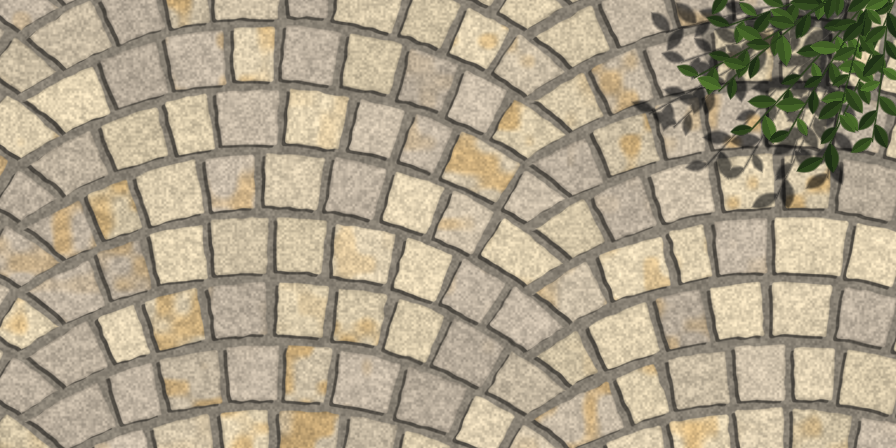
Reproduce this pattern procedurally as a WebGL 1 fragment shader.

```glsl
precision highp float;
// Sandstone setts laid in interlocking arcs, with a leafy branch and its shadow in the upper right corner.
uniform vec2 u_resolution;

// Layout, in units of the canvas height
const float FAN_WIDTH = 1.13, APEX_X = 0.612, ARC_RADIUS = 0.99;
const float ROW_HEIGHT = 0.1425, ROW_START = 0.0975;
const float ARC_BEGIN = -0.540, ARC_END = 0.665;
const float JOINT = 0.008, CORNER = 0.005;
const int SETTS = 9, SPRIGS = 9, LEAVES = 13;
const vec2 SETT_SHADOW = vec2(0.008, 0.006), LEAF_SHADOW = vec2(0.10, 0.08);
// Colours
const vec3 GREY_STONE = vec3(0.74, 0.69, 0.62), SAND_STONE = vec3(0.84, 0.78, 0.66);
const vec3 OCHRE = vec3(0.79, 0.63, 0.38), MORTAR = vec3(0.53, 0.50, 0.45);
const vec3 LEAF_DARK = vec3(0.11, 0.17, 0.08), LEAF_LIGHT = vec3(0.32, 0.46, 0.18);

float hash(vec2 p) { return fract(sin(dot(p, vec2(127.1, 311.7))) * 43758.5); }

float noise(vec2 p) {
  vec2 i = floor(p), f = fract(p);
  f = f * f * (3.0 - 2.0 * f);
  return mix(mix(hash(i), hash(i + vec2(1.0, 0.0)), f.x),
             mix(hash(i + vec2(0.0, 1.0)), hash(i + 1.0), f.x), f.y);
}

vec2 rotate(vec2 p, float a) {
  float c = cos(a), s = sin(a);
  return vec2(c * p.x + s * p.y, c * p.y - s * p.x);
}

// Row coordinate of a point at offset x from the apex of a fan
float arcRow(float x, float y) {
  float drop = ARC_RADIUS - sqrt(max(ARC_RADIUS * ARC_RADIUS - x * x, 0.0));
  return (y + drop - ROW_START) / ROW_HEIGHT;
}

// Position along a row of the joint before sett j
float jointAt(float j, vec2 rowId) {
  float shift = 0.4 * (hash(rowId + 7.3) - 0.5);
  float jitter = 0.32 * (hash(rowId * 3.7 + j * 1.9) - 0.5);
  return ARC_BEGIN + (j + shift + jitter) * (ARC_END - ARC_BEGIN) / float(SETTS);
}

// Signed distance to the nearest sett (x) and its identity (yz)
vec3 paving(vec2 p) {
  float k = floor((p.x - APEX_X) / FAN_WIDTH);
  float xLeft = p.x - APEX_X - k * FAN_WIDTH, xRight = xLeft - FAN_WIDTH;
  float rowLeft = arcRow(xLeft, p.y), rowRight = arcRow(xRight, p.y);
  // Rows of adjacent fans interlock in a staircase
  bool inLeft = floor(rowLeft) <= floor(rowRight);
  float x = inLeft ? xLeft : xRight;
  float row = floor(inLeft ? rowLeft : rowRight);
  float endDistance = (inLeft ? rowRight - row : rowLeft - row - 1.0) * ROW_HEIGHT * 0.82;
  vec2 rowId = vec2(inLeft ? k : k + 1.0, row);
  vec2 spoke = vec2(x, p.y - ROW_START - (row + 0.5) * ROW_HEIGHT + ARC_RADIUS);
  float angle = atan(spoke.x, spoke.y), along = angle * ARC_RADIUS;
  float cell = 0.0, lo = ARC_BEGIN - 0.05, hi = ARC_END + 0.05;
  for (int j = 1; j < SETTS; j++) {
    float b = jointAt(float(j), rowId);
    if (along > b) { cell = float(j); lo = b; }
    else hi = min(hi, b);
  }
  // Slightly turned, worn block
  vec2 id = vec2(cell + rowId.x * 11.0, row);
  float gap = JOINT + 0.005 * hash(id + 2.7);
  vec2 q = vec2(along - 0.5 * (lo + hi), length(spoke) - ARC_RADIUS);
  q = rotate(q, 0.12 * (hash(id + 5.1) - 0.5));
  vec2 e = abs(q) - 0.5 * vec2(hi - lo, ROW_HEIGHT * cos(angle)) + gap + CORNER;
  float d = length(max(e, 0.0)) + min(max(e.x, e.y), 0.0) - CORNER;
  return vec3(max(d, gap - endDistance) + 0.005 * (noise(p * 48.0) - 0.5), id);
}

// Signed distance to the foliage (x) and tone of the topmost leaf (y)
vec2 foliage(vec2 p) {
  vec2 result = vec2(1.0, 0.0);
  if (p.x < 1.35 || p.y < 0.45) return result;
  for (int i = 0; i < SPRIGS; i++) {
    float n = float(i), heading = radians(mix(192.0, 264.0, n / float(SPRIGS - 1)));
    float reach = 0.38 + 0.15 * hash(vec2(n, 2.0));
    vec2 s = rotate(p - vec2(1.95 + 0.09 * hash(vec2(n, 1.0)), 1.09), heading);
    s.y += 0.5 * s.x * (s.x - reach) * (hash(vec2(n, 3.0)) - 0.5);
    float stem = max(abs(s.y) - 0.0018, abs(s.x - 0.5 * reach) - 0.5 * reach);
    if (stem < 0.0) result.y = 0.25;
    result.x = min(result.x, stem);
    for (int j = 0; j < LEAVES; j++) {
      float m = float(j), r = hash(vec2(n + 4.0, m)), side = mod(m, 2.0) * 2.0 - 1.0;
      vec2 base = vec2(reach * (m + 0.7) / float(LEAVES), 0.0);
      vec2 q = rotate(s - base, side * (0.4 + 0.7 * r));
      float size = 0.045 + 0.025 * hash(vec2(m, n + 9.0)), u = q.x / size;
      float d = 0.8 * (abs(q.y) - size * 0.92 * u * (1.0 - u));
      if (d < 0.0) result.y = 0.75 * r * r + 0.25 * step(0.0, q.y);
      result.x = min(result.x, d);
    }
  }
  return result;
}

void main() {
  vec2 p = gl_FragCoord.xy / u_resolution.y;
  float px = 1.0 / u_resolution.y;
  float grain = 0.24 * (noise(p * 190.0) - 0.5) + 0.13 * (noise(p * 65.0) - 0.5);
  // Stone tint, stains and grain
  vec3 sett = paving(p);
  vec2 id = sett.yz;
  vec3 stone = mix(GREY_STONE, SAND_STONE, smoothstep(0.2, 0.75, hash(id)));
  float stain = smoothstep(0.5, 0.85, noise(p * 22.0 + id)) * smoothstep(0.45, 1.0, hash(id + 8.0));
  stone = mix(stone, OCHRE, 0.65 * stain) * (0.95 + 0.12 * hash(id + 3.0) + grain);
  stone *= 1.0 - 0.12 * smoothstep(-0.007, 0.0, sett.x);
  // Joints, shaded by the setts above and to the right
  float settShade = 1.0 - smoothstep(-0.003, 0.002, paving(p + SETT_SHADOW).x);
  vec3 mortar = MORTAR * (1.0 + grain) * (1.0 - 0.42 * settShade);
  vec3 color = mix(stone, mortar, smoothstep(-px, px, sett.x));
  // Branch shadow, then the leaves
  float leafShade = 1.0 - smoothstep(-0.004, 0.004, foliage(p + LEAF_SHADOW).x);
  color *= mix(vec3(1.0), vec3(0.42, 0.43, 0.45), leafShade);
  vec2 leaf = foliage(p);
  color = mix(mix(LEAF_DARK, LEAF_LIGHT, leaf.y), color, smoothstep(-px, px, leaf.x));
  gl_FragColor = vec4(color, 1.0);
}
```
